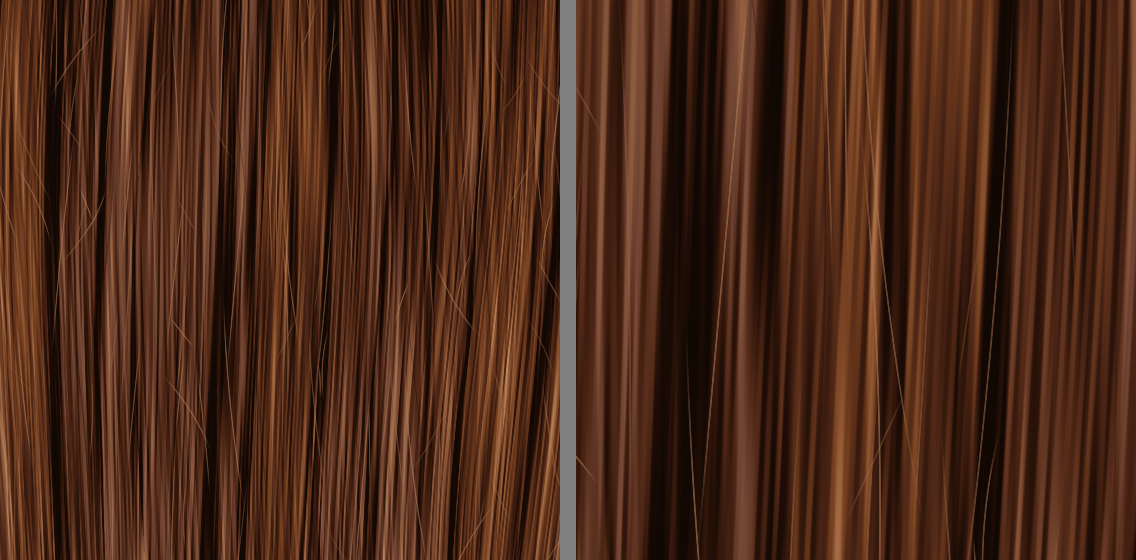
Left, the full canvas; right, a detail of the centre.
A Shadertoy shader for this texture:

```glsl
// Long straight chestnut hair: vertical locks, dark gaps, fine strands and stray hairs.
#define LOCKS 10.5
#define BASE_TONE 0.352
#define GAP_DEPTH 0.17
#define CLUMP_CONTRAST 0.17
#define STRAND_CONTRAST 0.22
#define FINE_CONTRAST 0.33
#define LEAN 0.035
#define STRAYS 150
#define STRAY_WIDTH 0.0002

const vec3 DEEP   = vec3(0.12, 0.05, 0.02);
const vec3 SHADE  = vec3(0.22, 0.10, 0.05);
const vec3 BROWN  = vec3(0.32, 0.16, 0.09);
const vec3 COPPER = vec3(0.43, 0.23, 0.11);
const vec3 ROSE   = vec3(0.43, 0.26, 0.19);
const vec3 LIGHT  = vec3(0.57, 0.37, 0.25);
const vec3 GLINT  = vec3(0.76, 0.56, 0.41);

float hash(vec2 p) {
    vec3 q = fract(vec3(p.xyx) * 0.1031);
    q += dot(q, q.yzx + 33.33);
    return fract((q.x + q.y) * q.z);
}

// Smooth noise along one column, shifted so that columns do not line up.
float column(float id, float y) {
    y += 50.0 * hash(vec2(id, 7.3));
    float k = floor(y);
    return mix(hash(vec2(id, k)), hash(vec2(id, k + 1.0)), smoothstep(0.0, 1.0, y - k));
}

// Blend of columns; sharp = 0 gives soft sides, towards 0.5 gives crisp hairs.
float noise(vec2 p, float sharp) {
    float id = floor(p.x);
    float t = smoothstep(sharp, 1.0 - sharp, p.x - id);
    return mix(column(id, p.y), column(id + 1.0, p.y), t);
}

// Streaks that drift sideways a little, so that layers cross each other.
float strands(vec2 p, float freq, float run, float sharp, float seed) {
    p.x += LEAN * (noise(vec2(p.x * 6.0 + seed, p.y * 1.5), 0.0) - 0.5);
    return noise(vec2(p.x * freq + seed * 17.0, p.y * run), sharp) - 0.5;
}

float ramp(float a, float b, float v) { return clamp((v - a) / (b - a), 0.0, 1.0); }

vec3 hairColour(float v, float rose) {
    vec3 c = mix(DEEP * 0.6, DEEP, ramp(0.02, 0.12, v));
    c = mix(c, SHADE, ramp(0.12, 0.22, v));
    c = mix(c, BROWN, ramp(0.22, 0.32, v));
    c = mix(c, mix(COPPER, ROSE, rose), ramp(0.32, 0.43, v));
    c = mix(c, mix(LIGHT * vec3(1.0, 0.94, 0.82), LIGHT, rose), ramp(0.43, 0.57, v));
    return mix(c, GLINT, ramp(0.57, 0.76, v));
}

// x: distance to the nearest lock edge, y: gap darkness, z: lock number
vec3 locks(vec2 p, float ragged) {
    float s = p.x * LOCKS, base = floor(s);
    vec3 lock = vec3(1.0, 0.0, base - 1.0);
    for (int k = -1; k <= 2; k++) {
        float id = base + float(k);
        float edge = id + 0.6 * (hash(vec2(id, 3.1)) - 0.5) + 0.4 * (column(id + 90.0, p.y * 1.3) - 0.5);
        float open = column(id + 40.0, p.y * 1.4);
        float width = 0.06 + 0.24 * open * open;
        float d = abs(s - edge);
        lock.x = min(lock.x, d);
        lock.y = max(lock.y, 1.0 - smoothstep(0.2, 1.0, d / width + ragged));
        if (edge <= s) lock.z = max(lock.z, id);
    }
    return lock;
}

// Loose hairs: long ones run with the locks, short ones cross them in arcs.
vec3 addStrays(vec3 c, vec2 p, float pixel) {
    for (int i = 0; i < STRAYS; i++) {
        float n = float(i);
        bool loose = i % 3 == 0;
        vec2 centre = vec2(hash(vec2(n, 11.0)), hash(vec2(n, 23.0)));
        if (loose) centre.x = 1.0 - pow(centre.x, 1.5);
        float turn = hash(vec2(n, 37.0)) - 0.5;
        float angle = turn * (loose ? 1.4 : 0.24);
        float reach = (loose ? 0.03 : 0.07) + (loose ? 0.06 : 0.18) * hash(vec2(n, 41.0));
        vec2 dir = vec2(sin(angle), cos(angle)), d = p - centre;
        float along = dot(d, dir);
        float across = d.x * dir.y - d.y * dir.x;
        across += (hash(vec2(n, 53.0)) - 0.5) * (loose ? 4.0 : 0.5) * along * along;
        float cover = 1.0 - smoothstep(STRAY_WIDTH, STRAY_WIDTH + pixel, abs(across));
        cover *= 1.0 - smoothstep(0.4 * reach, reach, abs(along));
        float shine = hash(vec2(n, 67.0));
        vec3 tint = !loose && shine < 0.35 ? DEEP : mix(LIGHT, GLINT, shine * 0.6);
        c = mix(c, tint, cover * (0.25 + 0.4 * shine));
    }
    return c;
}

void mainImage(out vec4 fragColor, in vec2 fragCoord) {
    vec2 uv = fragCoord / iResolution.y;

    // Shared flow: a gentle sway, slanting more towards the right side.
    vec2 p = uv;
    p.x += 0.02 * sin(2.6 * uv.y + 4.0 * uv.x) - 0.1 * smoothstep(0.65, 1.0, uv.x) * (uv.y - 0.5);

    // Streaks from broad clumps down to single hairs.
    float clump = strands(p, 42.0, 1.1, 0.0, 1.0);
    float strand = strands(p, 140.0, 2.2, 0.15, 2.0);
    float fine = strands(p, 310.0, 4.0, 0.2, 3.0);
    float cross = strands(p + vec2(0.05 * uv.y, 0.0), 250.0, 4.5, 0.2, 4.0);

    // Rounded locks parted by ragged shadows.
    vec3 lock = locks(p, 1.1 * strand + 0.7 * clump + 0.6 * fine);
    float tone = BASE_TONE + 0.09 * (hash(vec2(lock.z, 5.7)) - 0.5);
    tone += 0.07 * smoothstep(0.0, 0.4, lock.x) - 0.04;
    tone += 0.09 * (noise(vec2(p.x * 9.0, p.y * 1.3), 0.0) - 0.5);
    tone += 0.07 * (0.5 - uv.y) - 0.04 * smoothstep(0.75, 1.0, uv.y);
    tone += CLUMP_CONTRAST * clump + STRAND_CONTRAST * strand + FINE_CONTRAST * (fine + 0.7 * cross);
    tone -= GAP_DEPTH * lock.y;

    float rose = hash(vec2(lock.z, 9.1)) + 0.7 * clump + 0.5 * (0.5 - uv.y) - 0.3 * (uv.x - 0.5);
    vec3 c = hairColour(tone, smoothstep(0.2, 0.8, rose));
    fragColor = vec4(addStrays(c, uv, 1.0 / iResolution.y), 1.0);
}
```
